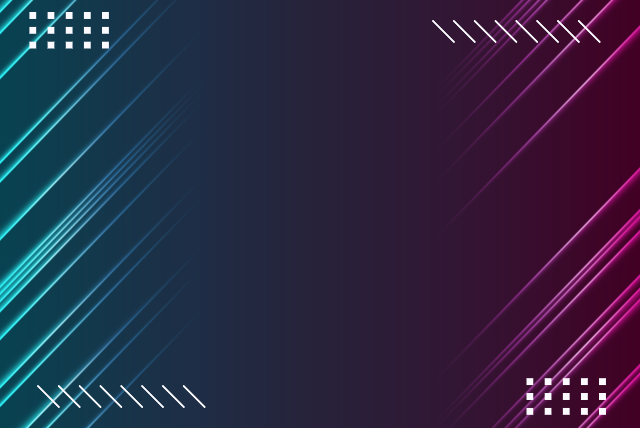
Reproduce this background procedurally as a Shadertoy shader.

```glsl
// Diagonal cyan and magenta light streaks on a dark gradient, with dot grids and dashes.
#define ASPECT 1.5
#define STREAKS 16
#define SLOPE 1.03
#define REACH 0.485
#define GLOW_WIDTH 0.0125
#define CORE_WIDTH 0.0021
#define HOT_SPOT 0.14
#define DOT_PITCH vec2(0.0425, 0.0346)
#define DOT_HALF 0.008
#define DASH_PITCH 0.0488
#define DASH_HALF 0.0345

const float DASH_THICK = 0.0022;
const vec3 WHITE = vec3(0.98, 0.98, 1.0);

// Where each streak meets the side edge, measured as a fraction of the height.
const float CYAN_OFFSETS[STREAKS] = float[STREAKS](
    0.03, 0.08, 0.185, 0.383, 0.427, 0.562, 0.674, 0.690,
    0.707, 0.730, 0.795, 0.908, 0.951, 1.068, 1.117, 1.215);
const float PINK_OFFSETS[STREAKS] = float[STREAKS](
    0.130, 0.150, 0.303, 0.328, 0.359, 0.463, 0.497, 0.512,
    0.609, 0.941, 1.07, 1.143, 1.228, 1.247, 1.27, 1.287);

float hash(float n) {
    return fract(sin(n * 127.1) * 43758.5453);
}

float coverage(float dist, float pixel) {
    return 1.0 - smoothstep(-0.5 * pixel, 0.5 * pixel, dist);
}

vec3 background(float x) {
    vec3 teal = vec3(0.02, 0.27, 0.325);
    vec3 navy = vec3(0.12, 0.175, 0.27);
    vec3 dusk = vec3(0.153, 0.133, 0.225);
    vec3 plum = vec3(0.195, 0.088, 0.205);
    vec3 wine = vec3(0.255, 0.0, 0.14);
    vec3 col = mix(teal, navy, smoothstep(-0.1, 0.37, x));
    col = mix(col, dusk, clamp((x - 0.31) / 0.19, 0.0, 1.0));
    col = mix(col, plum, clamp((x - 0.5) / 0.21, 0.0, 1.0));
    return mix(col, wine, clamp((x - 0.71) / 0.29, 0.0, 1.0));
}

// Each streak is a tapering blade: a crisp edge, a soft back and a pale core.
vec3 addStreaks(vec3 col, vec2 q, bool isRight, float pixel) {
    vec3 nearTint = isRight ? vec3(0.76, 0.04, 0.53) : vec3(0.13, 0.86, 0.88);
    vec3 farTint = isRight ? vec3(0.64, 0.20, 0.64) : vec3(0.18, 0.46, 0.68);
    float along = clamp(1.0 - q.x / REACH, 0.0, 1.0);
    vec3 tint = mix(farTint, nearTint, smoothstep(0.45, isRight ? 1.0 : 0.85, along));
    float fade = along * smoothstep(0.0, 0.6, along);
    fade = mix(fade, 1.0, 0.35 * along);
    float hot = exp(-pow((q.x - HOT_SPOT) / 0.09, 2.0));

    for (int i = 0; i < STREAKS; i++) {
        float offset = isRight ? PINK_OFFSETS[i] : CYAN_OFFSETS[i];
        float seed = hash(float(i) + (isRight ? 31.0 : 7.0));
        float d = (offset - SLOPE * q.x - q.y) / length(vec2(SLOPE, 1.0));
        float width = GLOW_WIDTH * mix(0.7, 1.15, seed) * mix(0.3, 1.0, along);
        float back = max(d, 0.0) / width;
        float blade = exp(-back * back) * coverage(-d, 2.0 * pixel);
        float core = exp(-pow((d - CORE_WIDTH) / CORE_WIDTH, 2.0));
        vec3 coreTint = mix(tint * 1.1, WHITE, hot * mix(0.35, 0.9, seed));
        col = mix(col, tint, blade * fade * 0.9);
        col = mix(col, coreTint, core * fade);
    }
    return col;
}

float dotGrid(vec2 g) {
    vec2 cell = clamp(floor(g / DOT_PITCH + 0.5), vec2(0.0), vec2(4.0, 2.0));
    vec2 local = abs(g - cell * DOT_PITCH);
    return max(local.x, local.y) - DOT_HALF;
}

// Slanted segments in a row; neighbours are tested since they overlap a cell.
float dashRow(vec2 g) {
    vec2 dir = vec2(0.7071);
    float cell = floor(g.x / DASH_PITCH + 0.5);
    float dist = 1.0;
    for (int k = -1; k <= 1; k++) {
        float index = clamp(cell + float(k), 0.0, 7.0);
        vec2 local = g - vec2(index * DASH_PITCH, 0.0);
        float t = clamp(dot(local, dir), -DASH_HALF, DASH_HALF);
        dist = min(dist, length(local - dir * t) - DASH_THICK);
    }
    return dist;
}

void mainImage(out vec4 fragColor, in vec2 fragCoord) {
    vec2 uv = fragCoord / iResolution.xy;
    float pixel = 1.0 / iResolution.y;

    // The right half reuses the left layout, turned by half a circle.
    bool isRight = uv.x > 0.5;
    vec2 q = isRight ? vec2(1.0 - uv.x, uv.y) : vec2(uv.x, 1.0 - uv.y);
    q.x *= ASPECT;

    vec3 col = addStreaks(background(uv.x), q, isRight, pixel);

    // Corner ornaments
    vec2 dotOrigin = isRight ? vec2(0.088, 0.039) : vec2(0.077, 0.0361);
    vec2 dashOrigin = vec2(isRight ? 0.119 : 0.1135, 0.9265);
    float ornament = min(dotGrid(q - dotOrigin), dashRow(q - dashOrigin));
    col = mix(col, WHITE, coverage(ornament, pixel));

    fragColor = vec4(col, 1.0);
}
```
